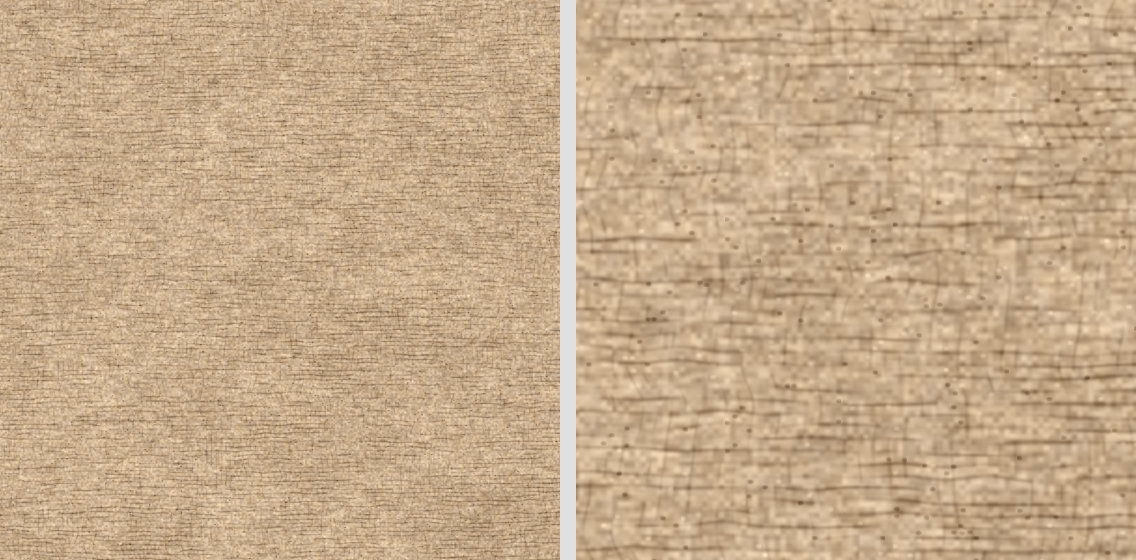
Left, the full canvas; right, a detail of the centre.
Give the GLSL for this texture, as a WebGL 2 fragment shader.

```glsl
#version 300 es
precision highp float;
// Fine tan woven cloth: horizontal ribs with broken dark gaps, faint cross threads and fibre grain.

uniform vec2 u_resolution;
out vec4 outColor;

const vec3 CLOTH_COLOR = vec3(0.808, 0.701, 0.573);
const vec3 SHADE_TINT = vec3(0.98, 1.0, 0.98);
const float ROWS = 130.0;          // ribs over the canvas height
const float COLUMNS = 116.0;       // cross threads over the canvas width
const float GAP_WIDTH = 0.19;      // in rib pitches
const float GAP_DEPTH = 0.165;
const float TICK_WIDTH = 0.15;     // in thread pitches
const float TICK_DEPTH = 0.075;
const float GRAIN_SCALE = 300.0;
const float GRAIN_DEPTH = 0.165;
const float STREAK_DEPTH = 0.085;
const float BLOTCH_DEPTH = 0.045;
const float FLECK_SCALE = 230.0;
const float FLECK_DEPTH = 0.17;

float hash(vec2 p) {
    vec3 q = fract(p.xyx * 0.1031);
    q += dot(q, q.yzx + 33.33);
    return fract((q.x + q.y) * q.z);
}

// Smooth value noise in 0..1
float noise(vec2 p) {
    vec2 cell = floor(p);
    vec2 f = fract(p);
    f = f * f * (3.0 - 2.0 * f);
    float low = mix(hash(cell), hash(cell + vec2(1.0, 0.0)), f.x);
    float high = mix(hash(cell + vec2(0.0, 1.0)), hash(cell + vec2(1.0, 1.0)), f.x);
    return mix(low, high, f.y);
}

float signedNoise(vec2 p) {
    return noise(p) - 0.5;
}

// Soft line through the middle of each unit cell
float softLine(float t, float width) {
    float d = (fract(t) - 0.5) / width;
    return exp(-d * d);
}

// Dark gaps between ribs, broken into dashes of uneven length
float ribGaps(vec2 uv) {
    float t = uv.y * ROWS + 1.4 * noise(uv * vec2(5.0, 9.0))
            + 0.5 * signedNoise(uv * vec2(38.0, 70.0) + 11.0);
    float row = floor(t);
    float dash = 0.65 * noise(vec2(uv.x * 27.0 + 91.0 * hash(vec2(row, 3.0)), row))
               + 0.35 * noise(vec2(uv.x * 85.0, row + 400.0));
    float region = signedNoise(uv * vec2(4.0, 7.0) + 31.0);
    float strength = smoothstep(0.25, 0.85, dash + 0.25 * region - 0.08 * (uv.y - 0.5));
    return strength * softLine(t, GAP_WIDTH);
}

// Short upright ticks where cross threads show
float crossTicks(vec2 uv) {
    float t = uv.x * COLUMNS + 1.5 * noise(uv * vec2(8.0, 40.0) + 57.0);
    float strength = smoothstep(0.45, 0.85, noise(vec2(floor(t), uv.y * 75.0)));
    return strength * softLine(t, TICK_WIDTH);
}

// Sparse round specks, one candidate per cell
float flecks(vec2 uv, float share, float seed) {
    vec2 p = uv * FLECK_SCALE + seed;
    vec2 cell = floor(p);
    vec2 center = 0.3 + 0.4 * vec2(hash(cell + 7.0), hash(cell + 19.0));
    float d = length((fract(p) - center) * vec2(0.75, 1.0));
    return step(1.0 - share, hash(cell)) * (1.0 - smoothstep(0.1, 0.45, d));
}

void main() {
    vec2 uv = gl_FragCoord.xy / u_resolution.y;

    // Weave
    float tone = -GAP_DEPTH * ribGaps(uv) - TICK_DEPTH * crossTicks(uv);

    // Fibre grain and fine horizontal streaks
    tone += GRAIN_DEPTH * signedNoise(uv * GRAIN_SCALE + 5.0);
    tone += 0.6 * GRAIN_DEPTH * signedNoise(uv * GRAIN_SCALE * vec2(0.45, 0.8) + 83.0);
    tone += STREAK_DEPTH * signedNoise(uv * vec2(45.0, 235.0) + 47.0);

    // Broad uneven wear
    tone += BLOTCH_DEPTH * signedNoise(uv * vec2(6.0, 10.0) + 21.0);
    tone += BLOTCH_DEPTH * signedNoise(uv * vec2(24.0, 36.0) + 65.0);

    // Dark pits and pale fibre ends
    tone -= FLECK_DEPTH * flecks(uv, 0.03, 13.0);
    tone += 0.5 * FLECK_DEPTH * flecks(uv, 0.03, 371.0);

    float warmth = 0.025 * signedNoise(uv * 90.0 + 140.0);
    vec3 color = CLOTH_COLOR + tone * SHADE_TINT + warmth * vec3(0.5, 0.0, -1.0);
    outColor = vec4(clamp(color, 0.0, 1.0), 1.0);
}
```
